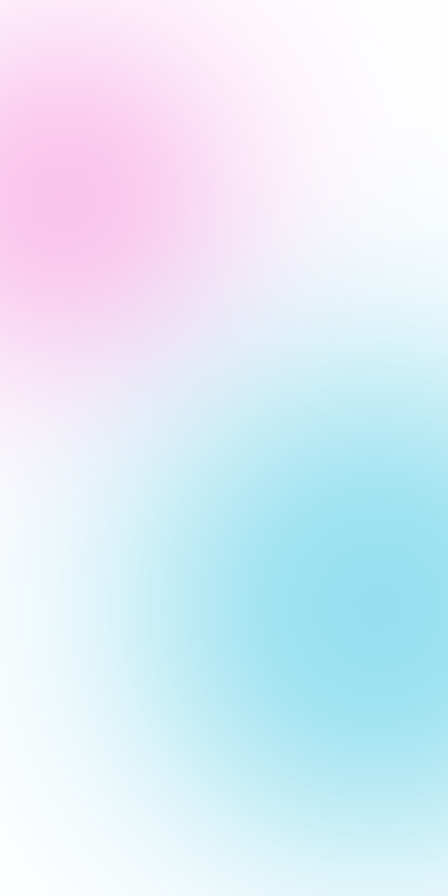
This background is drawn by a Shadertoy shader. Its source:

```glsl
const vec3 PAPER_WHITE = vec3(0.995, 0.995, 0.998);
const vec3 SOFT_PINK = vec3(0.982, 0.770, 0.930);
const vec3 SOFT_CYAN = vec3(0.595, 0.880, 0.940);

// Radial falloff: 1 at the center, fading smoothly around the given radius
float glow(vec2 point, vec2 center, float radius, float steepness) {
    return exp(-pow(length(point - center) / radius, steepness));
}

// Lay a tinted glow over a base colour
vec3 addGlow(vec3 base, vec3 tint, float coverage) {
    return mix(base, tint, coverage);
}

void mainImage(out vec4 fragColor, in vec2 fragCoord) {
    // Canvas is 1 wide and 2 tall
    vec2 point = fragCoord / iResolution.xy * vec2(1.0, 2.0);

    // Pink glow at the upper left, cyan glow at the lower right
    float pinkGlow = glow(point, vec2(0.14, 1.557), 0.425, 2.15);
    float cyanGlow = glow(point, vec2(0.845, 0.646), 0.585, 2.5);

    vec3 color = addGlow(PAPER_WHITE, SOFT_PINK, pinkGlow);
    color = addGlow(color, SOFT_CYAN, cyanGlow);
    fragColor = vec4(color, 1.0);
}
```
